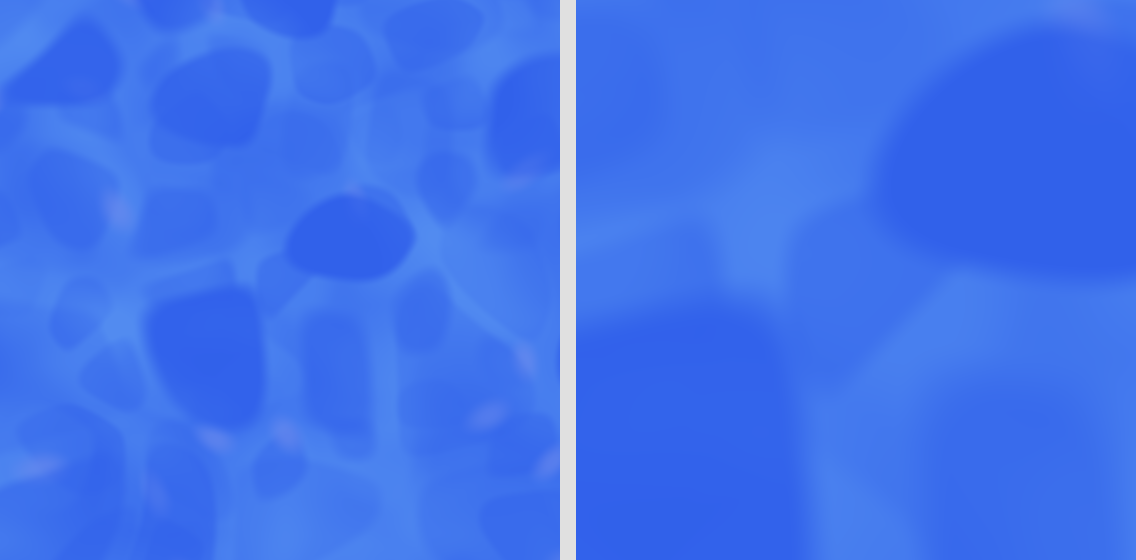
Left: the whole. Right: its middle third, enlarged.
Give the GLSL for this texture, as a WebGL 1 fragment shader.

```glsl
precision highp float;
// Soft blue cellular texture: dark rounded blobs, paler veils and lavender flecks.

uniform vec2 u_resolution;

const vec3 DEEP_BLUE = vec3(0.185, 0.37, 0.918);
const vec3 SKY_BLUE = vec3(0.32, 0.545, 0.942);
const vec3 LAVENDER = vec3(0.42, 0.54, 0.93);

vec2 hash2(vec2 p) {
  vec2 q = vec2(dot(p, vec2(127.1, 311.7)), dot(p, vec2(269.5, 183.3)));
  return fract(sin(q) * 43758.55);
}

// Layered sines, roughly in -1..1.
float waves(vec2 p, float phase) {
  float a = sin(p.x * 1.3 + 1.7 * sin(p.y * 0.9 + phase) + phase);
  float b = sin(p.y * 1.6 + 1.4 * sin(p.x * 1.1 - phase) + phase * 2.3);
  float c = sin((p.x + p.y) * 1.9 + 1.2 * sin((p.x - p.y) * 1.4 + phase));
  return (a + b + 0.7 * c) / 2.7;
}

vec2 warp(vec2 p, float amount) {
  return p + amount * vec2(waves(p * 7.0, 1.3), waves(p * 7.0, 4.1));
}

vec2 cellPoint(vec2 cell, float jitter) {
  return cell + 0.5 + jitter * (hash2(cell) - 0.5);
}

// Cellular noise: x is the rounded distance to the border, yz are random per cell.
vec3 roundedCells(vec2 p, float jitter, float rounding) {
  vec2 home = floor(p);
  vec2 nearestCell = home;
  vec2 toNearest = vec2(8.0);
  for (int j = -1; j <= 1; j++) {
    for (int i = -1; i <= 1; i++) {
      vec2 cell = home + vec2(float(i), float(j));
      vec2 toPoint = cellPoint(cell, jitter) - p;
      if (dot(toPoint, toPoint) < dot(toNearest, toNearest)) {
        toNearest = toPoint;
        nearestCell = cell;
      }
    }
  }
  float sum = 0.0;
  for (int j = -2; j <= 2; j++) {
    for (int i = -2; i <= 2; i++) {
      if (i == 0 && j == 0) continue;
      vec2 toPoint = cellPoint(nearestCell + vec2(float(i), float(j)), jitter) - p;
      float border = dot(0.5 * (toNearest + toPoint), normalize(toPoint - toNearest));
      sum += exp(-border / rounding);
    }
  }
  return vec3(-rounding * log(sum), hash2(nearestCell + 37.0));
}

// Blob cover: each cell has its own size, strength and edge softness.
float blobs(vec2 p, float inset, float softness, float weakest) {
  vec3 cell = roundedCells(p, 0.85, 0.075);
  float start = inset + 0.07 * cell.z;
  float edge = softness * mix(0.8, 1.7, cell.z);
  float strength = mix(weakest, 1.0, smoothstep(0.2, 0.6, cell.y));
  float shade = clamp(0.95 + 0.5 * waves(p * 1.8, 2.6), 0.0, 1.0);
  return smoothstep(start, start + edge, cell.x) * strength * shade;
}

// Sparse oval flecks with feathered edges.
float flecks(vec2 p, float chance, float radius) {
  vec2 home = floor(p);
  float cover = 0.0;
  for (int j = -1; j <= 1; j++) {
    for (int i = -1; i <= 1; i++) {
      vec2 cell = home + vec2(float(i), float(j));
      vec2 rnd = hash2(cell + 91.0);
      vec2 offset = p - cellPoint(cell, 0.9);
      float angle = 6.28 * rnd.y;
      vec2 axis = vec2(cos(angle), sin(angle));
      vec2 oval = vec2(dot(offset, axis) * 0.65, dot(offset, vec2(-axis.y, axis.x)));
      float spot = 1.0 - smoothstep(0.1 * radius, radius, length(oval));
      cover = max(cover, spot * step(rnd.x, chance));
    }
  }
  return cover;
}

void main() {
  vec2 uv = gl_FragCoord.xy / u_resolution;
  vec2 p = warp(uv, 0.022);

  // Pale ground with broad veils and patches of light.
  float tone = 0.66 + 0.36 * waves(p * 8.0, 0.7) + 0.14 * waves(p * 17.0, 3.2);
  float pale = blobs(p * 5.5 + 21.7, 0.02, 0.14, 0.0);
  tone = mix(tone, 0.95, 0.4 * pale);

  // Small blobs nest within and between the strong large ones.
  float small = blobs(p * 6.6 + 13.4, 0.03, 0.11, 0.0);
  float large = blobs(p * 4.1 + 5.2, 0.015, 0.085, 0.25);
  tone = mix(tone, 0.1, 0.5 * small);
  tone = mix(tone, 0.05, large);

  vec3 color = mix(DEEP_BLUE, SKY_BLUE, clamp(tone, 0.0, 1.0));

  // Lavender flecks gather in the gaps.
  float fleck = flecks(p * 6.5 + 2.8, 0.35, 0.23) * (1.0 - 0.9 * large);
  color = mix(color, LAVENDER, 0.6 * fleck);

  gl_FragColor = vec4(color, 1.0);
}
```
